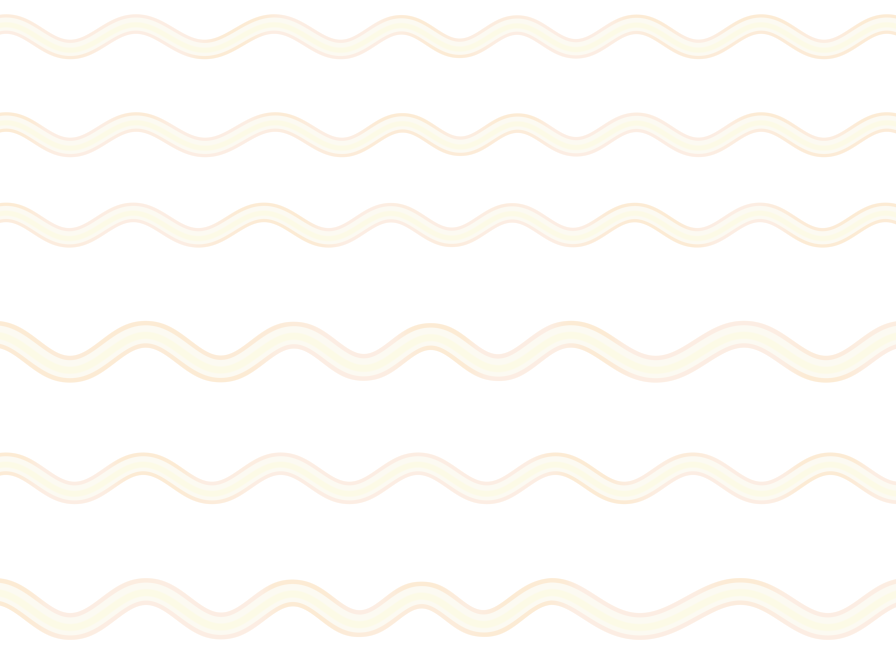
Reproduce this pattern procedurally as a Shadertoy shader.

```glsl
// Six pale wavy ribbons with peach outlines and cream cores on white
#define ROWS 6
#define TAU 6.2831853
#define RIBBON_WIDTH 1.53   // ribbon width / wave amplitude
#define LINE_WIDTH 0.25     // outline width / wave amplitude
#define CORE_WIDTH 0.40     // core width / wave amplitude
#define DRIFT_SPAN 0.18     // length over which the wavelength drifts
#define WHITE vec3(1.0)
#define CREAM vec3(0.99, 0.98, 0.95)
#define YELLOW vec3(0.99, 0.98, 0.90)
#define PEACH vec3(0.99, 0.93, 0.89)
#define APRICOT vec3(0.99, 0.92, 0.83)

// Per row: centre height, amplitude, wavelength, phase drift
const vec4 WAVES[ROWS] = vec4[ROWS](
    vec4(0.9453, 0.0189, 0.1873, -0.16),
    vec4(0.7995, 0.0189, 0.1873, -0.17),
    vec4(0.6650, 0.0189, 0.1870, -0.07),
    vec4(0.4766, 0.0260, 0.2257, 0.20),
    vec4(0.2882, 0.0217, 0.2045, 0.00),
    vec4(0.0938, 0.0260, 0.2266, 0.34));

float hash(float n) {
    return fract(sin(n * 127.1) * 43758.5453);
}

float noise(float x) {
    float cell = floor(x);
    return mix(hash(cell), hash(cell + 1.0), smoothstep(0.0, 1.0, x - cell));
}

// Coverage of a strip with the given half width
float strip(float dist, float halfWidth, float soft) {
    return 1.0 - smoothstep(-soft, soft, abs(dist) - halfWidth);
}

// x: signed distance to the ribbon axis, y: height within the wave (-1..1)
vec2 waveDistance(vec2 p, vec4 wave) {
    float firstCrest = wave.z > 0.21 ? -0.0087 : 0.0087;
    float driftCentre = wave.w < 0.0 ? 0.52 : 0.82;

    // A local bump in the phase squeezes or stretches nearby waves
    float t = (p.x - driftCentre) / DRIFT_SPAN;
    float bump = wave.w * exp(-0.5 * t * t);
    float phase = (p.x - firstCrest) / wave.z + bump;
    float rate = 1.0 / wave.z - bump * t / DRIFT_SPAN;

    // Squeezed waves are also lower
    float amplitude = wave.y * min(1.0, 1.0 / (wave.z * rate));
    float lift = cos(TAU * phase);
    float slope = -amplitude * TAU * rate * sin(TAU * phase);
    float dist = (p.y - wave.x - amplitude * lift) / sqrt(1.0 + slope * slope);
    return vec2(dist, lift);
}

vec3 drawRibbon(vec3 color, vec2 p, vec4 wave, float seed, float pixel) {
    vec2 d = waveDistance(p, wave);
    float halfWidth = 0.5 * RIBBON_WIDTH * wave.y;
    float halfLine = 0.5 * LINE_WIDTH * wave.y;

    // Cream body with a yellow core just below the axis
    color = mix(color, CREAM, strip(d.x, halfWidth, pixel));
    float core = strip(d.x + 0.06 * wave.y, 0.5 * CORE_WIDTH * wave.y, 1.5 * pixel);
    color = mix(color, YELLOW, core);

    // Outlines: apricot patches gather on the upper crests
    float patchy = noise(p.x * 9.0 + seed * 17.0);
    float upper = step(0.0, d.x);
    float warmth = smoothstep(0.35, 0.85, patchy + 0.25 * upper * d.y);
    vec3 lineColor = mix(PEACH, APRICOT, warmth);
    float edge = strip(abs(d.x) - halfWidth + halfLine, halfLine, pixel);
    return mix(color, lineColor, edge);
}

void mainImage(out vec4 fragColor, in vec2 fragCoord) {
    vec2 p = fragCoord / iResolution.y;
    float pixel = 0.75 / iResolution.y;
    vec3 color = WHITE;
    for (int i = 0; i < ROWS; i++) {
        color = drawRibbon(color, p, WAVES[i], float(i) + 1.0, pixel);
    }
    fragColor = vec4(color, 1.0);
}
```
